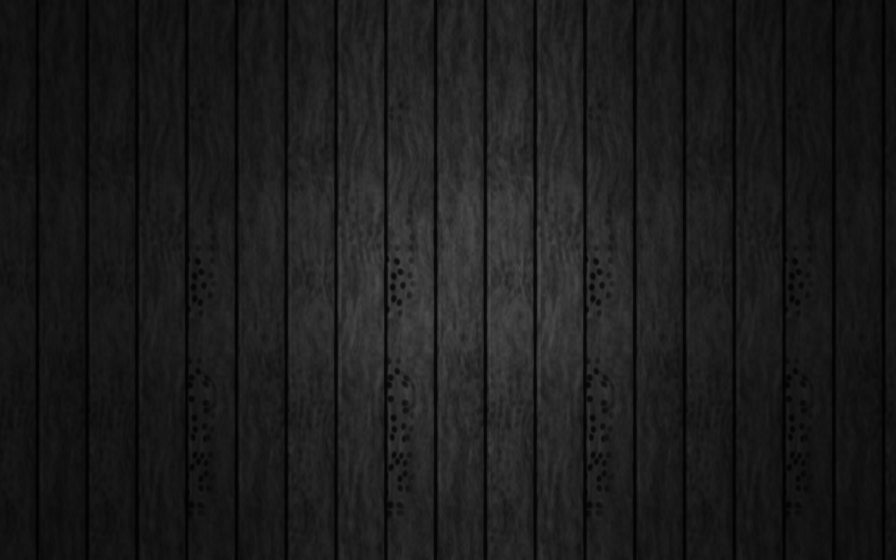
Reproduce this texture procedurally as a Shadertoy shader.

```glsl
// Dark charcoal wall of eighteen upright wooden planks, lit softly in the middle.

const float PLANKS = 18.0;

float hash(vec2 p) {
    return fract(sin(dot(p, vec2(41.3, 289.1))) * 4375.85);
}

// Smooth value noise that wraps after the given number of rows.
float noise(vec2 p, float rows) {
    vec2 cell = floor(p), f = fract(p);
    f = f * f * (3.0 - 2.0 * f);
    float low = mod(cell.y, rows), high = mod(cell.y + 1.0, rows);
    return mix(mix(hash(vec2(cell.x, low)), hash(vec2(cell.x + 1.0, low)), f.x),
               mix(hash(vec2(cell.x, high)), hash(vec2(cell.x + 1.0, high)), f.x), f.y);
}

// Distance to the nearest scattered point, wrapping in the same way.
float cellular(vec2 p, float rows) {
    vec2 cell = floor(p);
    float nearest = 1.0;
    for (int j = -1; j <= 1; j++) {
        for (int i = -1; i <= 1; i++) {
            vec2 c = cell + vec2(i, j);
            vec2 id = vec2(c.x, mod(c.y, rows));
            vec2 point = c + 0.15 + 0.7 * vec2(hash(id), hash(id + 17.0));
            nearest = min(nearest, length(p - point));
        }
    }
    return nearest;
}

// Brightness of the wood around 1; four kinds of plank take turns.
float wood(float u, float y, float kind) {
    float seed = 40.0 * kind;
    float bend = noise(vec2(u * 2.0 + seed, y * 14.0), 14.0) - 0.5;
    float x = u + 0.18 * bend + seed;

    // Long fibres, short fibres and fine tooth.
    float grain = 0.30 * (noise(vec2(x * 7.0, y * 12.0), 12.0) - 0.5)
                + 0.34 * (noise(vec2(x * 14.0, y * 48.0), 48.0) - 0.5)
                + 0.22 * (noise(vec2(x * 23.0, y * 150.0), 150.0) - 0.5);

    // Flame-shaped rings, strongest on the third kind.
    float rings = sin(26.0 * abs(u - 0.55 + 0.3 * bend)
                + 9.0 * noise(vec2(u + seed, y * 6.0), 6.0));
    grain += (kind == 2.0 ? 0.10 : 0.035) * rings;

    // Pale flecks in patches.
    float patches = noise(vec2(u * 2.0 + seed + 9.0, y * 9.0), 9.0);
    grain += 0.22 * smoothstep(0.6, 0.9, patches)
           * smoothstep(0.45, 0.8, noise(vec2(x * 9.0, y * 30.0), 30.0));

    // Worn pits, gathered along the left side of the fourth kind.
    float wornSide = kind == 3.0 ? 1.0 - smoothstep(0.25, 0.75, u) : 0.25;
    float wear = smoothstep(0.4, 0.7, noise(vec2(u + seed + 21.0, y * 10.0), 10.0));
    float pits = 1.0 - smoothstep(0.12, 0.42, cellular(vec2(x * 5.0, y * 44.0), 44.0));
    return (1.0 + grain) * (1.0 - 0.75 * pits * wear * wornSide);
}

void mainImage(out vec4 fragColor, in vec2 fragCoord) {
    vec2 uv = fragCoord / iResolution.xy;

    // Plank layout, with seams shifted by three quarters of a plank.
    float across = uv.x * PLANKS - 0.75;
    float id = mod(floor(across), PLANKS);
    float kind = mod(id, 4.0);
    float u = fract(across);
    float tone = wood(u, uv.y, kind) * (0.95 + 0.1 * hash(vec2(kind, 5.0)));

    // Dark joints with a soft shadow and a faint lit edge on their right.
    float edge = min(u, 1.0 - u);
    float ragged = 0.012 * noise(vec2(floor(across + 0.5 - PLANKS * floor((across + 0.5) / PLANKS)),
                                      uv.y * 60.0), 60.0);
    float blur = 0.5 * PLANKS / iResolution.x;
    float joint = 1.0 - smoothstep(0.018 + ragged - blur, 0.035 + ragged + blur, edge);
    tone *= 1.0 - 0.35 * exp(-edge * 16.0);
    tone *= 1.0 + 0.22 * exp(-pow((u - 0.085) / 0.025, 2.0));
    tone *= 1.0 - 0.78 * joint;

    // Central glow that falls off periodically, so the borders meet.
    vec2 away = sin(3.14159 * (uv - vec2(0.52, 0.5)));
    float light = 0.052 + 0.185 * exp(-1.7 * away.x * away.x - 0.75 * away.y * away.y);

    fragColor = vec4(vec3(light * tone), 1.0);
}
```
